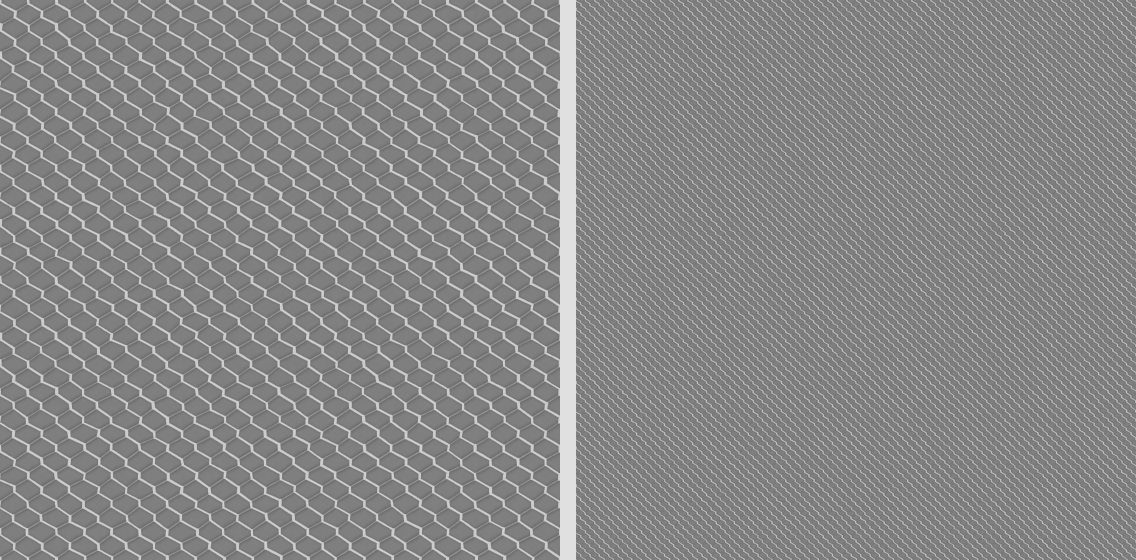
Left: one tile. Right: repeated 3 by 3.
Write a Shadertoy shader that draws this pattern.

```glsl
// Galvanised hexagonal wire netting over a flat grey ground, tiling in both directions
#define REPEATS 20.0          // cells across and down, two staggered rows per cell
#define BRIGHT_HALF 0.038     // half width of the lit diagonal strands
#define TWIST_HALF 0.049      // half width of the upright twists
#define DIM_HALF 0.019        // half width of the shaded strands
#define TWIST_RISE 0.10       // half length of a twist
#define JITTER 0.075          // wander of the joints
#define WIDTH_VARIATION 0.35  // uneven strand thickness
#define ROUGHNESS 0.016       // worn strand edges
#define GROUND vec3(0.498, 0.499, 0.498)
#define DIM_WIRE vec3(0.580, 0.587, 0.582)
#define BRIGHT_WIRE vec3(0.800, 0.808, 0.803)

float hash(vec2 p) {
    return fract(sin(dot(p, vec2(127.1, 311.7))) * 43758.5453);
}

// Value noise whose lattice wraps after the given period
float wrappedNoise(vec2 p, float period) {
    vec2 cell = floor(p), f = fract(p);
    f = f * f * (3.0 - 2.0 * f);
    vec2 lo = mod(cell, period), hi = mod(cell + 1.0, period);
    return mix(mix(hash(lo), hash(vec2(hi.x, lo.y)), f.x),
               mix(hash(vec2(lo.x, hi.y)), hash(hi), f.x), f.y);
}

float segmentDistance(vec2 p, vec2 a, vec2 b) {
    vec2 pa = p - a, ba = b - a;
    return length(pa - ba * clamp(dot(pa, ba) / dot(ba, ba), 0.0, 1.0));
}

vec2 wrapId(vec2 id) {
    return mod(id, vec2(REPEATS, 2.0 * REPEATS));
}

// Upper (side = 1) or lower (side = -1) end of the twist at a joint
vec2 twistEnd(vec2 id, float side) {
    vec2 key = wrapId(id);
    vec2 wander = vec2(hash(key + 3.7), hash(key + 19.3)) - 0.5;
    float lean = (hash(key + 41.9 + side) - 0.5) * 0.5;
    vec2 centre = vec2(id.x + 0.5 * mod(id.y, 2.0), 0.5 * id.y);
    return centre + JITTER * (wander + vec2(lean, 0.0)) + vec2(0.0, side * TWIST_RISE);
}

// Signed distances: x to the bright wire, y to the dim wire
vec2 netting(vec2 p) {
    vec2 d = vec2(10.0);
    float row = floor(2.0 * p.y);
    for (int j = 0; j <= 2; j++) {
        float y = row + float(j);
        float odd = mod(y, 2.0);
        float column = floor(p.x - 0.5 * odd);
        for (int i = 0; i <= 1; i++) {
            vec2 id = vec2(column + float(i), y);
            vec2 key = wrapId(id);
            vec2 right = vec2(id.x + odd, y - 1.0);
            vec2 left = right - vec2(1.0, 0.0);
            vec2 top = twistEnd(id, 1.0), bottom = twistEnd(id, -1.0);
            float thick = 1.0 + WIDTH_VARIATION * (hash(key + 67.1) - 0.5);
            float twist = segmentDistance(p, top, bottom) - TWIST_HALF * thick;
            float lit = segmentDistance(p, bottom, twistEnd(right, 1.0)) - BRIGHT_HALF * thick;
            float dim = segmentDistance(p, bottom, twistEnd(left, 1.0)) - DIM_HALF * thick;
            d = min(d, vec2(min(twist, lit), dim));
        }
    }
    return d;
}

float coverage(float d, float pixel) {
    return clamp(0.5 - d / pixel, 0.0, 1.0);
}

void mainImage(out vec4 fragColor, in vec2 fragCoord) {
    vec2 p = fragCoord / iResolution.xy * REPEATS;
    float pixel = REPEATS / iResolution.y;
    float wear = wrappedNoise(p * 7.0, REPEATS * 7.0) - 0.5;
    vec2 d = netting(p) + ROUGHNESS * wear;

    // Ground with soft contact shadows
    vec2 gap = max(d, 0.0) / vec2(0.06, 0.085);
    vec2 shadow = vec2(0.035, 0.065) * exp(-gap * gap);
    vec3 color = GROUND + 0.008 * wear - max(shadow.x, shadow.y);

    // Shaded strands, then lit strands with a rounded profile
    color = mix(color, DIM_WIRE + 0.03 * wear, coverage(d.y, pixel));
    float roundness = smoothstep(0.0, 0.03, -d.x);
    vec3 metal = BRIGHT_WIRE * mix(0.93, 1.0, roundness) + 0.03 * wear;
    color = mix(color, metal, coverage(d.x, pixel));

    fragColor = vec4(color, 1.0);
}
```
